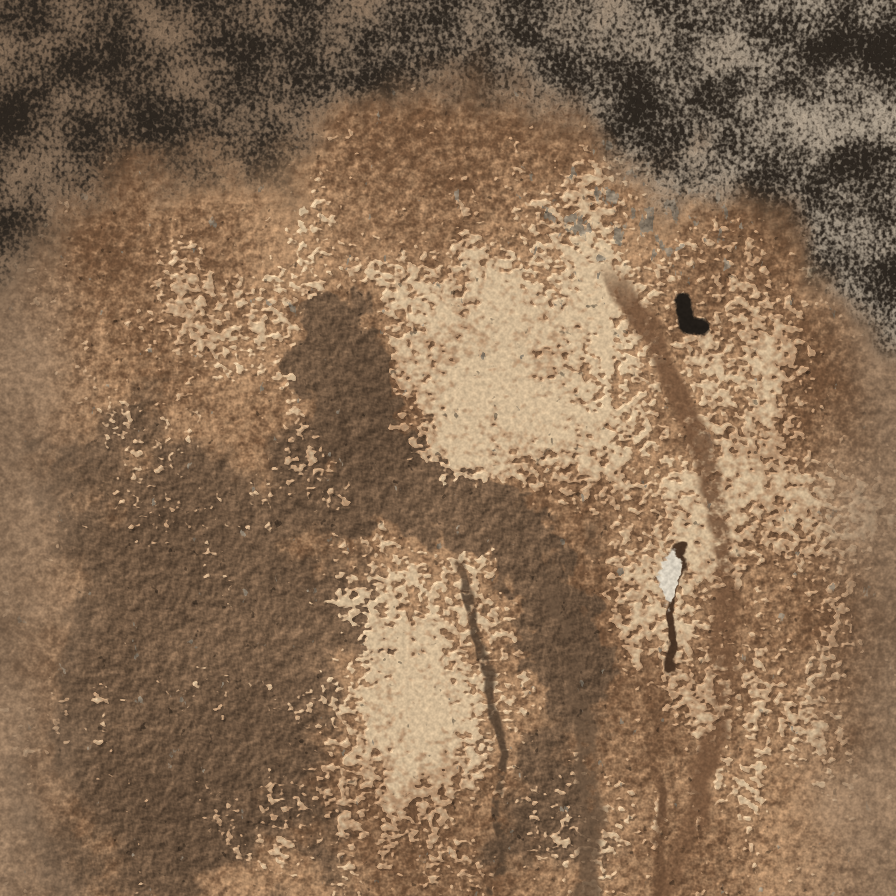
Give the GLSL for this texture, as a Shadertoy shader.

```glsl
// A weathered plaster wall: ochre ground, brown mud, flaking cream paint and speckled soot.
// Each coat is a coverage field (soft blobs plus gradient noise) cut by a threshold;
// drips and small damage come from distance functions.

const vec3 OCHRE_DARK = vec3(0.43, 0.315, 0.225);
const vec3 OCHRE_LIGHT = vec3(0.71, 0.56, 0.42);
const vec3 MUD = vec3(0.41, 0.325, 0.25);
const vec3 CREAM = vec3(0.85, 0.75, 0.61);
const vec3 STAINED = vec3(0.70, 0.56, 0.43);
const vec3 RUST = vec3(0.44, 0.32, 0.23);
const vec3 GREY = vec3(0.53, 0.49, 0.43);
const vec3 SOOT = vec3(0.17, 0.145, 0.12);
const vec3 ASH = vec3(0.74, 0.68, 0.60);
const vec3 DUST = vec3(0.55, 0.455, 0.365);
const vec3 CHIP = vec3(0.85, 0.81, 0.74);

float hash(vec2 cell) {
  vec3 q = fract(cell.xyx * 0.1031);
  q += dot(q, q.yzx + 33.33);
  return fract((q.x + q.y) * q.z);
}

float slope(vec2 cell, vec2 offset) {
  float angle = 6.2832 * hash(cell);
  return dot(vec2(cos(angle), sin(angle)), offset);
}

float noise(vec2 p) {
  vec2 i = floor(p), f = p - i, e = vec2(1, 0);
  vec2 u = f * f * f * (f * (f * 6.0 - 15.0) + 10.0);
  float low = mix(slope(i, f), slope(i + e, f - e), u.x);
  float high = mix(slope(i + e.yx, f - e.yx), slope(i + 1.0, f - 1.0), u.x);
  return 1.4 * mix(low, high, u.y);
}

float fbm(vec2 p, int octaves) {
  float sum = 0.0, gain = 1.0;
  for (int i = 0; i < octaves; i++) {
    sum += gain * noise(p);
    p = mat2(1.6, 1.2, -1.2, 1.6) * p + 17.3;
    gain *= 0.6;
  }
  return sum;
}

float blob(vec2 p, float x, float y, float rx, float ry) {
  vec2 q = (p - vec2(x, y)) / vec2(rx, ry);
  return exp(-dot(q, q));
}

float segment(vec2 p, vec2 a, vec2 b) {
  vec2 d = b - a;
  return length(p - a - d * clamp(dot(p - a, d) / dot(d, d), 0.0, 1.0));
}

// Thick mud running diagonally through the middle
float mudRidge(vec2 p) {
  vec2 a = vec2(0.43, 0.45), b = vec2(0.55, 0.42);
  float d = min(segment(p, vec2(0.37, 0.63), a), segment(p, a, b));
  d = min(d, segment(p, b, vec2(0.65, 0.26)));
  return smoothstep(0.065, 0.015, d + 0.028 * fbm(p * 18.0, 4));
}

float mudCover(vec2 p, float ridge) {
  float place = blob(p, 0.24, 0.40, 0.19, 0.17) + blob(p, 0.20, 0.13, 0.20, 0.18)
    + 0.5 * blob(p, 0.62, 0.10, 0.10, 0.22);
  return smoothstep(-0.15, 0.2, place - 0.52 + ridge + 0.45 * fbm(p * 9.0 + 5.0, 6));
}

// Positive where cream paint still clings; runs become upright near the foot
float creamField(vec2 p, float ridge) {
  float place = 0.72 * blob(p, 0.53, 0.54, 0.13, 0.13) + 0.7 * blob(p, 0.46, 0.20, 0.11, 0.20)
    + 0.55 * blob(p, 0.81, 0.40, 0.16, 0.33) + 0.5 * blob(p, 0.25, 0.61, 0.14, 0.09)
    + 0.42 * blob(p, 0.60, 0.68, 0.16, 0.12);
  float runs = noise(p * vec2(42, 8)) * smoothstep(0.45, 0.15, p.y);
  return place - 0.42 - 0.6 * ridge + 0.36 * fbm(p * vec2(10, 8), 5)
    + 0.25 * runs + 0.4 * fbm(p * vec2(88, 108), 2);
}

// Vertical run of width w along a parabola with its bulge at the given point
float drip(vec2 p, vec2 bulge, float bend, float top, float w) {
  float dy = p.y - bulge.y;
  float x = bulge.x - bend * dy * dy;
  return smoothstep(w, 0.4 * w, abs(p.x - x)) * smoothstep(top, top - 0.06, p.y);
}

// Soft dark blotches broken up by fine grain
vec3 sootColour(vec2 p, float grain) {
  float blotch = fbm(p * 11.0 + 31.0, 4);
  float pale = smoothstep(0.1, 0.9, p.x + 0.2 * blotch);
  vec3 ground = mix(DUST, ASH, pale) * (1.0 + 0.12 * grain);
  float weave = grain + 0.5 * noise(p * vec2(260, 120));
  return mix(ground, SOOT, smoothstep(-0.85, 0.75, 0.8 * blotch + 0.8 * weave + 0.1));
}

void mainImage(out vec4 fragColor, in vec2 fragCoord) {
  vec2 p = fragCoord / iResolution.xy, lit = p + vec2(-0.002, 0.002);
  float broad = fbm(p * 5.0 + 40.0, 4), mottle = fbm(p * vec2(75, 90) + 9.0, 3);
  float grain = fbm(p * 190.0, 2);
  vec2 bent = p + 0.009 * vec2(fbm(p * 16.0, 3), fbm(p * 16.0 + 50.0, 3));
  float ridge = mudRidge(bent);

  // Ochre and mud, with relief lit from the upper left
  float tone = 0.7 * broad + 0.7 * mottle + 0.3 * grain;
  vec3 col = mix(OCHRE_DARK, OCHRE_LIGHT, smoothstep(-1.0, 1.0, tone));
  float mud = mudCover(p, ridge);
  col = mix(col, MUD * (1.0 + 0.1 * broad + 0.12 * mottle), 0.92 * mud);
  float relief = fbm(p * 55.0, 4) - fbm(lit * 55.0, 4);
  col *= 1.0 + clamp(relief, -0.8, 0.8) * mix(0.2, 0.36, mud);

  // Cream flakes with a shaded rim
  float field = creamField(p, ridge), cream = smoothstep(-0.04, 0.08, field);
  float rim = cream - smoothstep(-0.04, 0.08, creamField(lit, ridge));
  float clean = smoothstep(-0.1, 0.45, field + 0.2 * broad + 0.12 * mottle);
  col = mix(col, mix(STAINED, CREAM, clean), 0.93 * cream) * (1.0 + 0.15 * rim);

  // Grey scrapes, worn drips and dark pits
  float scrape = fbm(p * vec2(50, 34) + 70.0, 4) + 0.75 * blob(p, 0.71, 0.76, 0.13, 0.06);
  col = mix(col, GREY * (1.0 + 0.3 * mottle), 0.8 * smoothstep(0.9, 1.1, scrape));
  float worn = 0.85 * smoothstep(-0.9, 0.2, mottle + broad);
  col = mix(col, RUST, worn * drip(bent, vec2(0.81, 0.30), 0.8, 0.72, 0.019));
  col = mix(col, MUD, worn * drip(bent, vec2(0.66, 0.10), 0.7, 0.38, 0.018));
  col = mix(col, MUD * 0.75, worn * drip(bent, vec2(0.558, 0.12), 0.7, 0.40, 0.008));
  col = mix(col, RUST * 0.9, worn * drip(bent, vec2(0.735, 0.08), 0.5, 0.28, 0.008));
  col *= 1.0 - 0.35 * smoothstep(0.75, 1.1, fbm(p * 66.0 + 23.0, 3));

  // Dusty sides, then soot above an arch
  float margin = smoothstep(0.37, 0.49, abs(p.x - 0.5) + 0.035 * broad);
  col = mix(col, DUST * (1.0 + 0.14 * broad + 0.1 * mottle), 0.75 * margin);
  float arch = 0.88 - 0.9 * (p.x - 0.47) * (p.x - 0.47);
  float soot = smoothstep(-0.05, 0.05, p.y - arch + 0.06 * broad + 0.015 * grain);
  col = mix(col, sootColour(p, grain), soot);

  // Bent hole, and a white chip over a slit
  vec2 heel = vec2(0.767, 0.637);
  float hole = min(segment(p, vec2(0.762, 0.664), heel), segment(p, heel, vec2(0.783, 0.635)));
  col = mix(col, SOOT * 0.8, smoothstep(0.011, 0.007, hole + 0.001 * grain));
  float slit = segment(bent, vec2(0.757, 0.39), vec2(0.745, 0.255)) + 0.002 * mottle;
  col = mix(col, RUST * 0.65, smoothstep(0.008, 0.004, slit));
  col = mix(col, CHIP, smoothstep(0.3, 0.5, blob(bent, 0.748, 0.352, 0.01, 0.034) - 0.2 * mottle));

  fragColor = vec4(clamp(col * (1.0 + 0.1 * grain), 0.0, 1.0), 1.0);
}
```
